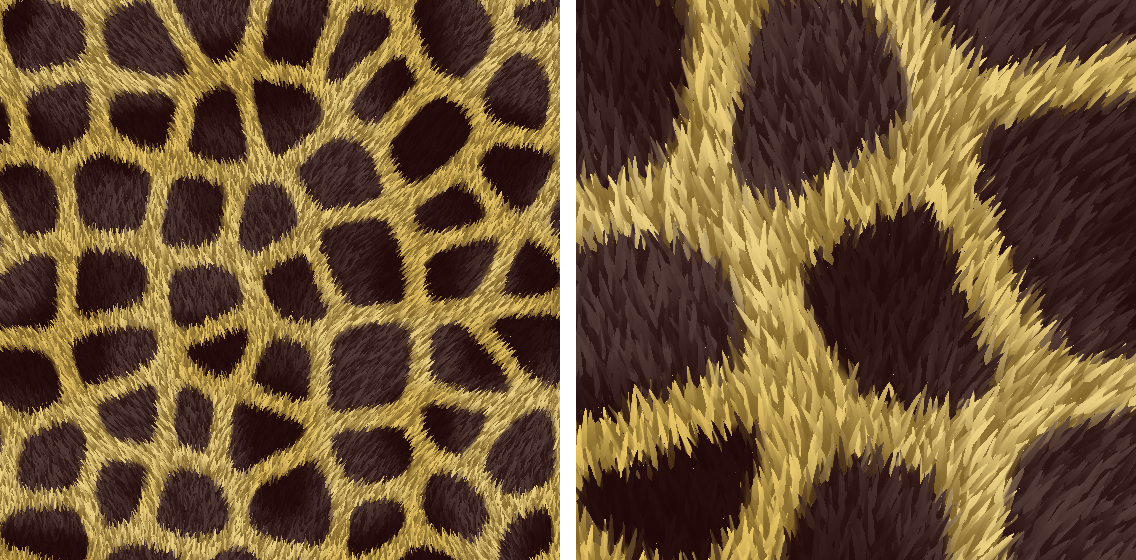
Left: the whole. Right: its middle third, enlarged.
Reproduce this texture procedurally as a WebGL 2 fragment shader.

```glsl
#version 300 es
precision highp float;
// Short fur with dark rounded patches parted by a net of golden bands.
// Overlapping tapered hairs are blended at each point; every hair takes its
// colour from a Voronoi pattern at its middle, so band edges turn ragged.

uniform vec2 u_resolution;
out vec4 fragColor;

// Patch layout
const float PATCH_COUNT = 6.9;    // patches across the canvas
const float PATCH_JITTER = 0.78;
const float CORNER_SHARPNESS = 15.0;
const float BAND_HALF_WIDTH = 0.0165;
const float BAND_SOFTNESS = 0.0045;
const float EDGE_WOBBLE = 0.010;

// Hair shape
const float HAIR_GRID = 150.0;    // hairs across the canvas
const float HAIR_LENGTH = 0.026;
const float HAIR_RADIUS = 0.0027;
const float LEAN_RANGE = 2.6;
const float LEAN_JITTER = 0.45;

// Colours
const vec3 BROWN_DEEP = vec3(0.115, 0.025, 0.022);
const vec3 BROWN_SHEEN = vec3(0.350, 0.260, 0.240);
const vec3 GOLD_DEEP = vec3(0.510, 0.395, 0.160);
const vec3 GOLD_BRIGHT = vec3(0.900, 0.765, 0.390);
const vec3 GOLD_PALE = vec3(0.930, 0.840, 0.560);

vec4 hash4(vec2 p) {
    vec4 q = fract(p.xyxy * vec4(0.1031, 0.1030, 0.0973, 0.1099));
    q += dot(q, q.wzxy + 33.33);
    return fract((q.xxyz + q.yzzw) * q.zywx);
}

float valueNoise(vec2 p) {
    vec2 i = floor(p), f = fract(p);
    f = f * f * (3.0 - 2.0 * f);
    float low = mix(hash4(i).x, hash4(i + vec2(1, 0)).x, f.x);
    float high = mix(hash4(i + vec2(0, 1)).x, hash4(i + vec2(1, 1)).x, f.x);
    return mix(low, high, f.y);
}

vec2 patchCentre(vec2 cell) {
    return cell + 0.5 + PATCH_JITTER * (hash4(cell + 41.0).xy - 0.5);
}

// Distance to the nearest patch border, with rounded corners
float borderDistance(vec2 uv) {
    vec2 p = uv * PATCH_COUNT, base = floor(p);
    vec2 nearestCell = base, nearest = vec2(0.0);
    float best = 1e3;
    for (int y = -1; y <= 1; y++)
    for (int x = -1; x <= 1; x++) {
        vec2 cell = base + vec2(x, y);
        vec2 d = patchCentre(cell) - p;
        if (dot(d, d) < best) {
            best = dot(d, d);
            nearest = d;
            nearestCell = cell;
        }
    }
    float sum = 1e-6;
    for (int y = -2; y <= 2; y++)
    for (int x = -2; x <= 2; x++) {
        if (x == 0 && y == 0) continue;
        vec2 d = patchCentre(nearestCell + vec2(x, y)) - p;
        float edge = dot(0.5 * (d + nearest), normalize(d - nearest));
        sum += exp(-CORNER_SHARPNESS * edge);
    }
    return -log(sum) / (CORNER_SHARPNESS * PATCH_COUNT);
}

// Blended hair at a point: xy = middle of the hair, z = brightness
vec3 hairAt(vec2 uv) {
    float lean = LEAN_RANGE * (valueNoise(uv * 4.5 + 7.0) - 0.5);
    vec2 base = floor(uv * HAIR_GRID);
    vec4 total = vec4(uv, 0.25, 1.0) * 0.05;
    total.xyz = vec3(uv, 0.25) * 0.05;
    for (int y = -2; y <= 2; y++)
    for (int x = -2; x <= 2; x++) {
        vec2 cell = base + vec2(x, y);
        vec4 h = hash4(cell + 130.0);
        vec2 middle = (cell + h.xy) / HAIR_GRID;
        float jitter = fract(h.z * 57.0 + h.w * 13.0) - 0.5;
        vec2 along = normalize(vec2(lean + 2.0 * LEAN_JITTER * jitter, 1.0));
        vec2 d = uv - middle;
        float t = dot(d, along) / HAIR_LENGTH + 0.5;   // 0 root, 1 tip
        float side = abs(d.x * along.y - d.y * along.x);
        float taper = sqrt(clamp(1.0 - t, 0.0, 1.0)) * smoothstep(0.0, 0.2, t);
        float cover = 1.0 - smoothstep(0.35, 1.0, side / (HAIR_RADIUS * taper + 1e-5));
        float weight = cover * exp(7.0 * h.z + 2.0 * t);
        total += weight * vec4(middle, 0.72 * h.w + 0.38 * t, 1.0);
    }
    return total.xyz / total.w;
}

void main() {
    vec2 uv = gl_FragCoord.xy / min(u_resolution.x, u_resolution.y);
    vec3 hair = hairAt(uv);
    float tone = smoothstep(0.08, 0.92, hair.z);

    // Pattern under the hair, with slightly wavy borders
    vec2 wobble = vec2(valueNoise(hair.xy * 17.0), valueNoise(hair.xy * 17.0 + 60.0)) - 0.5;
    float border = borderDistance(hair.xy + EDGE_WOBBLE * wobble);
    float brown = smoothstep(-BAND_SOFTNESS, BAND_SOFTNESS, border - BAND_HALF_WIDTH);

    // Broad areas where the coat catches the light
    float sheen = smoothstep(0.30, 0.68, valueNoise(hair.xy * 8.0 + 21.0));
    vec3 gold = mix(GOLD_DEEP, mix(GOLD_BRIGHT, GOLD_PALE, 0.75 * sheen), tone);
    vec3 dark = mix(BROWN_DEEP, BROWN_SHEEN, (0.12 + 0.75 * sheen) * (0.25 + 0.75 * tone));
    fragColor = vec4(mix(gold, dark, brown), 1.0);
}
```
